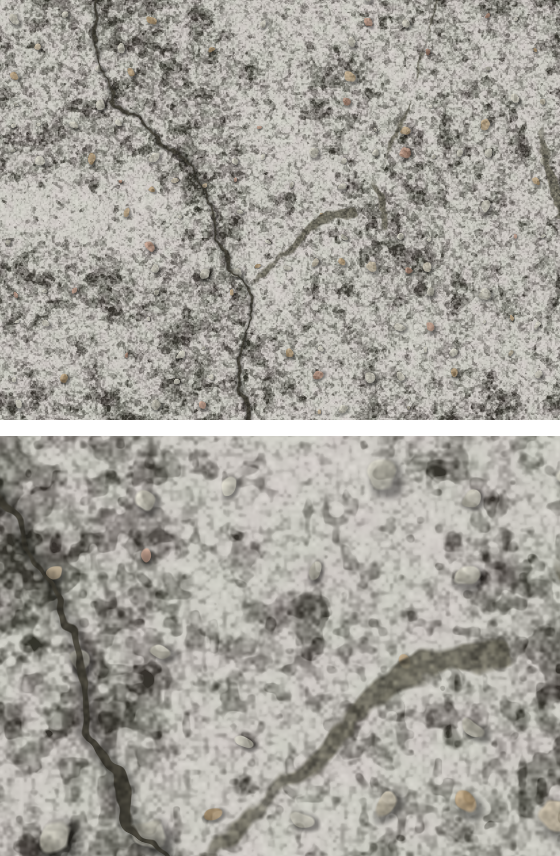
Top, the full canvas; bottom, a detail of the centre.
Write a Shadertoy shader that draws this texture.

```glsl
#define BASE_TONE 0.755
#define GRAIN_CONTRAST 0.46
#define SPECKLE_DEPTH 0.19
#define BLOTCH_DEPTH 0.21
#define STAIN_DEPTH 0.30
#define CRACK_WIDTH 0.0042
#define PEBBLE_CELL 0.066
#define PEBBLE_SHARE 0.38
#define PIT_CELL 0.041
#define PIT_SHARE 0.34

const vec3 CRACK_COLOR = vec3(0.23, 0.22, 0.185);
const vec3 SEAM_COLOR = vec3(0.37, 0.36, 0.31);
const vec3 CHALK = vec3(0.80, 0.79, 0.74);
const vec3 OCHRE = vec3(0.74, 0.65, 0.52);
const vec3 ROSE = vec3(0.75, 0.62, 0.55);

// Crack corners: main 0-12, fork 13-16, right seam 17-21, edge seam 22-23
const vec2 PATH[24] = vec2[24](
    vec2(0.226, 1.01), vec2(0.231, 0.852), vec2(0.278, 0.748), vec2(0.339, 0.714),
    vec2(0.382, 0.653), vec2(0.443, 0.627), vec2(0.503, 0.514), vec2(0.516, 0.427),
    vec2(0.552, 0.358), vec2(0.599, 0.306), vec2(0.599, 0.253), vec2(0.564, 0.14),
    vec2(0.59, -0.01), vec2(0.60, 0.31), vec2(0.668, 0.39), vec2(0.79, 0.493),
    vec2(0.842, 0.497), vec2(1.04, 1.01), vec2(1.015, 0.895), vec2(0.965, 0.73),
    vec2(0.894, 0.566), vec2(0.92, 0.462), vec2(1.285, 0.69), vec2(1.335, 0.50));

float hash(vec2 p) {
    vec3 q = fract(p.xyx * 0.1031);
    q += dot(q, q.yzx + 33.33);
    return fract((q.x + q.y) * q.z);
}

float noise(vec2 p) {
    vec2 i = floor(p), f = fract(p);
    f = f * f * (3.0 - 2.0 * f);
    return mix(mix(hash(i), hash(i + vec2(1, 0)), f.x),
               mix(hash(i + vec2(0, 1)), hash(i + vec2(1, 1)), f.x), f.y);
}

float fbm(vec2 p) {
    float sum = 0.0, amp = 0.533;
    for (int i = 0; i < 4; i++) {
        sum += amp * noise(p);
        p = mat2(1.6, 1.2, -1.2, 1.6) * p + 17.3;
        amp *= 0.5;
    }
    return sum;
}

vec2 wobble(vec2 p, float scale) {
    return vec2(noise(p * scale + 5.1), noise(p * scale + 71.7)) - 0.5;
}

float pathDistance(vec2 p, int first, int last) {
    float d = 9.0;
    for (int i = first; i < last; i++) {
        vec2 a = p - PATH[i], b = PATH[i + 1] - PATH[i];
        d = min(d, length(a - b * clamp(dot(a, b) / dot(b, b), 0.0, 1.0)));
    }
    return d;
}

// One stretched, turned spot per cell: offset in radii, and a random id
vec3 scatter(vec2 p, float cell, float share, float seed) {
    vec2 id = floor(p / cell) + seed;
    vec2 center = 0.5 + 0.4 * (vec2(hash(id + 3.1), hash(id + 8.7)) - 0.5);
    float size = mix(0.09, 0.23, pow(hash(id + 15.3), 1.6));
    float turn = 6.283 * hash(id + 21.9);
    vec2 q = (fract(p / cell) - center) / size;
    vec2 axis = vec2(cos(turn), sin(turn));
    q += axis * dot(q, axis) * 0.4 * hash(id + 31.0);
    return hash(id + 41.0) < share ? vec3(q, hash(id + 53.0)) : vec3(9.0, 9.0, 0.0);
}

void mainImage(out vec4 fragColor, in vec2 fragCoord) {
    vec2 p = fragCoord / iResolution.y;
    float pixel = 1.0 / iResolution.y;
    vec2 rough = wobble(p, 28.0) * 0.016 + wobble(p, 95.0) * 0.007;

    // Weathering: broad stains and slanted streaks, stronger to the right
    vec2 slant = vec2(p.x * 0.92 + p.y * 0.39, p.y * 0.92 - p.x * 0.39);
    float streak = fbm(slant * vec2(20.0, 5.0) + 9.0);
    float stain = mix(fbm(p * 6.0 + 2.0), streak, 0.25 + 0.3 * smoothstep(0.5, 1.2, p.x)) - 0.5;

    // Cement: fine grain, dark speckles and lichen-like blotches
    float grain = 0.5 * noise(p * 170.0) + 0.5 * noise(p * 310.0 + 40.0) - 0.5;
    float speckle = 0.6 * noise(p * 135.0 + 7.0) + 0.4 * noise(p * 62.0) + 0.5 * stain;
    float blotch = fbm(p * 36.0 + 13.0) + 0.5 * stain;
    float tone = BASE_TONE + GRAIN_CONTRAST * grain - STAIN_DEPTH * stain;
    tone -= SPECKLE_DEPTH * smoothstep(0.52, 0.69, speckle);
    tone -= BLOTCH_DEPTH * smoothstep(0.59, 0.68, blotch);
    tone = min(tone, 0.78 + 0.3 * (tone - 0.78));

    // Pits
    vec3 pit = scatter(p + rough * 0.9, PIT_CELL, PIT_SHARE, 120.0);
    tone -= 0.25 * (0.5 + 0.5 * pit.z) * (1.0 - smoothstep(0.6, 1.15, length(pit.xy)));

    float tint = noise(p * 45.0 + 80.0) - 0.5;
    vec3 color = max(tone, 0.2) + vec3(0.01, 0.0, -0.025) + tint * vec3(0.015, -0.01, 0.012);

    // Pebbles: domes lit from the upper left over a soft shadow
    vec3 pebble = scatter(p + rough * 0.7, PEBBLE_CELL, PEBBLE_SHARE, 300.0);
    float radius = length(pebble.xy);
    float shadow = 1.0 - smoothstep(0.7, 1.6, length(pebble.xy - vec2(0.3, -0.35)));
    vec2 lit = (p - vec2(0.0)) * 0.0 + vec2(-0.5, 0.8);
    vec3 stone = mix(CHALK, mix(OCHRE, ROSE, step(0.8, pebble.z)), smoothstep(0.5, 0.65, pebble.z));
    stone *= 0.95 + 0.13 * dot(pebble.xy, lit) + 0.3 * grain;
    stone -= 0.12 * smoothstep(0.5, 0.7, noise(p * 110.0 + 33.0));
    color *= 1.0 - 0.38 * shadow;
    color = mix(color, stone, 0.88 * (1.0 - smoothstep(0.8, 1.05, radius)));

    // Side seams: broken, filled with dark dirt
    vec2 bent = p + rough;
    float gap = noise(p * 19.0 + 60.0);
    float seamWidth = 0.007 * (0.35 + gap);
    float fork = pathDistance(bent, 13, 16) - seamWidth;
    float right = pathDistance(bent, 17, 21) - seamWidth * mix(1.0, 0.2, smoothstep(0.55, 0.8, p.y));
    float edge = pathDistance(bent, 22, 23) - seamWidth * 1.3;
    float seam = min(fork, min(right, edge));
    float fill = (1.0 - smoothstep(-0.002, 0.002 + pixel, seam)) * smoothstep(0.12, 0.4, gap);
    color = mix(color, SEAM_COLOR * (1.0 + 0.9 * grain), 0.85 * fill);

    // Main crack: dark core with a worn rim
    float width = CRACK_WIDTH * (0.35 + 1.1 * noise(p * 24.0 + 90.0));
    float crack = pathDistance(bent, 0, 12) - width;
    color *= 1.0 - 0.28 * (1.0 - smoothstep(0.0, 0.009, crack));
    float core = 1.0 - smoothstep(-pixel, pixel, crack);
    color = mix(color, CRACK_COLOR * (1.0 + 0.8 * grain), 0.93 * core);

    fragColor = vec4(clamp(color, 0.0, 1.0), 1.0);
}
```
